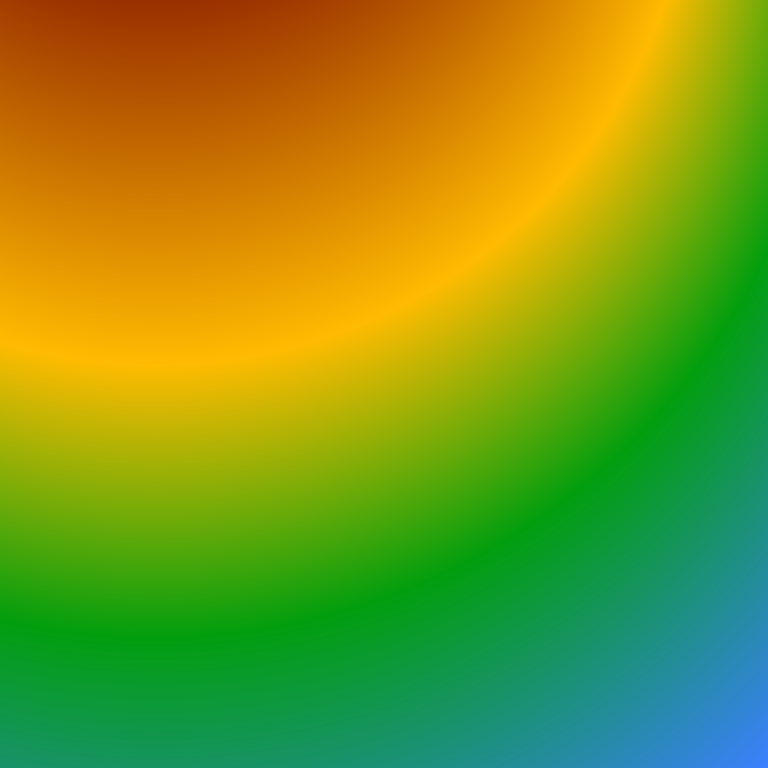
Give the GLSL for this background, as a WebGL 2 fragment shader.

```glsl
#version 300 es
precision highp float;
// A warm-to-cool glow hanging from the top edge: rust, amber, green and blue bands.
// It is a two-circle gradient: the circle grows while its centre sinks, and each
// point is coloured by the moment at which the circle's rim sweeps over it.

uniform vec2 u_resolution;
out vec4 fragColor;

// First and last circle, in units of the canvas
const vec2 START_CENTRE = vec2(0.202, 1.457);
const vec2 END_CENTRE = vec2(0.202, 0.814);
const float START_RADIUS = 0.457;
const float END_RADIUS = 1.139;

// Colour stops along the sweep
const vec3 RUST = vec3(0.600, 0.186, 0.000);
const vec3 AMBER = vec3(1.000, 0.733, 0.000);
const vec3 GREEN = vec3(0.008, 0.620, 0.055);
const vec3 BLUE = vec3(0.232, 0.500, 1.000);
const float AMBER_STOP = 0.3586;
const float GREEN_STOP = 0.626;

// Solves |p - centre(t)| = radius(t) for t, in a form stable for any drift
float sweepTime(vec2 p) {
    vec2 offset = p - START_CENTRE;
    vec2 drift = END_CENTRE - START_CENTRE;
    float growth = END_RADIUS - START_RADIUS;
    float a = dot(drift, drift) - growth * growth;
    float b = dot(offset, drift) + START_RADIUS * growth;
    float c = dot(offset, offset) - START_RADIUS * START_RADIUS;
    return clamp(c / (b + sqrt(max(b * b - a * c, 0.0))), 0.0, 1.0);
}

// Position of t between two stops, limited to 0..1
float ramp(float from, float to, float t) {
    return clamp((t - from) / (to - from), 0.0, 1.0);
}

vec3 palette(float t) {
    vec3 colour = mix(RUST, AMBER, ramp(0.0, AMBER_STOP, t));
    colour = mix(colour, GREEN, ramp(AMBER_STOP, GREEN_STOP, t));
    return mix(colour, BLUE, ramp(GREEN_STOP, 1.0, t));
}

void main() {
    vec2 uv = gl_FragCoord.xy / u_resolution;
    fragColor = vec4(palette(sweepTime(uv)), 1.0);
}
```
